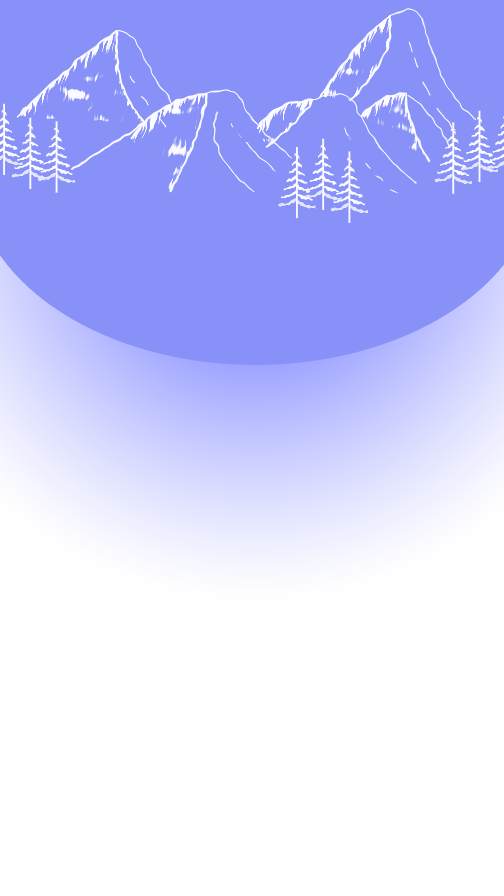
A Shadertoy shader for this background:

```glsl
const float SPAN = 432.0;                    // drawing units across the canvas
const vec3 SKY = vec3(0.530, 0.570, 0.972);
const vec3 INK = vec3(0.985, 0.985, 1.0);
const vec3 GLOW_TINT = vec3(0.69, 0.65, 0.0); // light removed from white
const vec2 BOWL_CENTER = vec2(219.0, 147.0);
const vec2 BOWL_RADII = vec2(243.0, 165.8);
const vec2 GLOW_CENTER = vec2(219.0, 187.0);
const float GLOW_RADIUS = 331.0;
const float GLOW_FALLOFF = 1.25;
const float RIDGE_WIDTH = 0.85;
const float SLOPE_WIDTH = 0.5;
const float HATCH_LENGTH = 17.0;
const float SCENE_DEPTH = 205.0;
const float TREE_HEIGHT = 61.0;
const float TREE_SPACING = 22.5;
const float TIER_GAP = 6.5;

float cover(float d) {
    return clamp(0.5 - d * iResolution.x / SPAN, 0.0, 1.0);
}

vec2 gradientAt(vec2 cell) {
    float angle = 6.2832 * fract(sin(dot(cell, vec2(127.1, 311.7))) * 43758.5);
    return vec2(cos(angle), sin(angle));
}

float gradientNoise(vec2 p) {
    vec2 i = floor(p), f = fract(p), u = f * f * (3.0 - 2.0 * f);
    vec2 e = vec2(1, 0);
    float low = mix(dot(gradientAt(i), f), dot(gradientAt(i + e), f - e), u.x);
    float high = mix(dot(gradientAt(i + e.yx), f - e.yx), dot(gradientAt(i + 1.0), f - 1.0), u.x);
    return mix(low, high, u.y);
}

vec2 bezier(vec2 a, vec2 b, vec2 c, float t) {
    return mix(mix(a, b, t), mix(b, c, t), t);
}

// Parameter at which one monotone Bezier coordinate reaches v
float solveBezier(float a, float b, float c, float v) {
    float k = b - a;
    float root = sign(k) * sqrt(max(k * k + (a - 2.0 * b + c) * (v - a), 0.0));
    return clamp((v - a) / (k + root), 0.0, 1.0);
}

float stroke(vec2 p, vec2 a, vec2 b, vec2 c, float halfWidth) {
    float d = 1e4;
    vec2 from = a;
    for (int i = 1; i <= 8; i++) {
        vec2 to = bezier(a, b, c, float(i) / 8.0), s = to - from, q = p - from;
        d = min(d, length(q - s * clamp(dot(q, s) / dot(s, s), 0.0, 1.0)));
        from = to;
    }
    return cover(d - halfWidth);
}

// Shaded left face: ridge, spine, hanging hatches and flecks
float face(vec2 p, vec2 foot, vec2 ridge, vec2 peak, vec2 spine, vec2 spineFoot) {
    float lines = max(stroke(p, foot, ridge, peak, RIDGE_WIDTH),
                      stroke(p, peak, spine, spineFoot, RIDGE_WIDTH));
    float depth = p.y - bezier(foot, ridge, peak, solveBezier(foot.x, ridge.x, peak.x, p.x)).y;
    float side = bezier(peak, spine, spineFoot, solveBezier(peak.y, spine.y, spineFoot.y, p.y)).x - p.x;
    float base = mix(foot.y, spineFoot.y, (p.x - foot.x) / (spineFoot.x - foot.x));
    float inside = cover(-depth) * cover(-side) * cover(p.y - base) * step(foot.x, p.x);
    float strands = gradientNoise(vec2(p.x * 0.5 + p.y * 0.12, p.y * 0.06));
    float hatch = smoothstep(0.0, 0.25, strands + 0.38 - min(depth, side * 2.2 + 3.0) / HATCH_LENGTH);
    float patches = gradientNoise(vec2(p.x + p.y, p.y - 0.3 * p.x) * vec2(0.045, 0.09));
    float flecks = smoothstep(0.22, 0.45, patches + 0.35 * strands);
    return max(lines, inside * max(hatch, flecks));
}

// Bare right slope: outline and a broken crease parallel to it
float slope(vec2 p, vec2 top, vec2 crown, vec2 shoulder, vec2 flank, vec2 foot) {
    float outline = max(stroke(p, top, crown, shoulder, SLOPE_WIDTH),
                        stroke(p, shoulder, flank, foot, SLOPE_WIDTH));
    float dashes = smoothstep(-0.05, 0.1, gradientNoise(p * vec2(0.03, 0.11)));
    float crease = stroke(p + vec2(13, -12), shoulder, flank, foot, SLOPE_WIDTH);
    return max(outline, crease * dashes);
}

float mountains(vec2 p) {
    p += 2.0 * vec2(gradientNoise(p * 0.13), gradientNoise(p * 0.13 + 40.0));
    float ink = face(p, vec2(15, 100), vec2(62, 52), vec2(100, 27), vec2(98, 80), vec2(124, 105));
    ink = max(ink, slope(p, vec2(100, 27), vec2(110, 25), vec2(118, 38), vec2(132, 72), vec2(155, 96)));
    ink = max(ink, stroke(p, vec2(124, 105), vec2(105, 118), vec2(62, 145), RIDGE_WIDTH));
    ink = max(ink, face(p, vec2(112, 118), vec2(142, 82), vec2(178, 80), vec2(172, 118), vec2(146, 164)));
    ink = max(ink, slope(p, vec2(178, 80), vec2(205, 70), vec2(211, 95), vec2(228, 117), vec2(250, 135)));
    ink = max(ink, stroke(p, vec2(186, 96), vec2(174, 130), vec2(217, 164), SLOPE_WIDTH));
    ink = max(ink, face(p, vec2(220, 110), vec2(240, 84), vec2(268, 86), vec2(255, 106), vec2(228, 126)));
    ink = max(ink, slope(p, vec2(268, 86), vec2(298, 72), vec2(306, 93), vec2(325, 134), vec2(357, 157)));
    ink = max(ink, face(p, vec2(275, 83), vec2(308, 30), vec2(335, 14), vec2(338, 50), vec2(300, 86)));
    ink = max(ink, slope(p, vec2(335, 14), vec2(358, 0), vec2(363, 20), vec2(378, 80), vec2(408, 103)));
    ink = max(ink, face(p, vec2(310, 100), vec2(325, 80), vec2(348, 80), vec2(350, 108), vec2(368, 138)));
    return max(ink, stroke(p, vec2(350, 82), vec2(368, 92), vec2(385, 125), SLOPE_WIDTH));
}

// Fir with drooping tiers; q is measured upward from its foot
float tree(vec2 q) {
    float x = abs(q.x);
    float trunk = cover(max(x - 0.8, abs(q.y - TREE_HEIGHT * 0.5) - TREE_HEIGHT * 0.5));
    float s = q.y + 0.65 * x - 0.022 * x * x + 1.8 * gradientNoise(q * 0.35) + step(0.0, q.x) * 2.0;
    float level = (floor(s / TIER_GAP) + 0.5) * TIER_GAP;
    float reach = 15.5 * (TREE_HEIGHT - level) / 44.0;
    float branch = abs(s - level) - 1.5 * (1.0 - 0.5 * x / max(reach, 1.0));
    float crown = max(max(branch, x - reach), max(16.0 - level, level - TREE_HEIGHT));
    return max(trunk, cover(crown));
}

float forest(vec2 p) {
    // Each clump: middle x, outer depth, tilt, rise of its middle tree
    vec4 clumps[3] = vec4[3](vec4(26, 157.5, 7.5, -4.5), vec4(277, 189, 2, 9), vec4(411, 160.5, -5.5, 4.5));
    float ink = 0.0;
    for (int i = 0; i < 9; i++) {
        vec4 c = clumps[i / 3];
        float k = float(i % 3) - 1.0;
        vec2 foot = vec2(c.x + k * TREE_SPACING, c.y + k * c.z - c.w * (1.0 - abs(k)));
        ink = max(ink, tree(vec2(p.x - foot.x, foot.y - p.y)));
    }
    return ink;
}

void mainImage(out vec4 fragColor, in vec2 fragCoord) {
    // Depth is measured down from the top edge
    vec2 p = vec2(fragCoord.x, iResolution.y - fragCoord.y) * SPAN / iResolution.x;

    // Round glow fading into white
    float glow = max(1.0 - length(p - GLOW_CENTER) / GLOW_RADIUS, 0.0);
    vec3 color = 1.0 - GLOW_TINT * pow(glow, GLOW_FALLOFF);

    // Sky closed below by half an ellipse
    vec2 e = vec2(p.x - BOWL_CENTER.x, max(p.y - BOWL_CENTER.y, 0.0)) / BOWL_RADII;
    float bowl = (dot(e, e) - 1.0) / max(2.0 * length(e / BOWL_RADII), 1e-4);
    color = mix(color, SKY, cover(bowl));

    // Line drawing
    if (p.y < SCENE_DEPTH) color = mix(color, INK, max(mountains(p), forest(p)));
    fragColor = vec4(color, 1.0);
}
```
